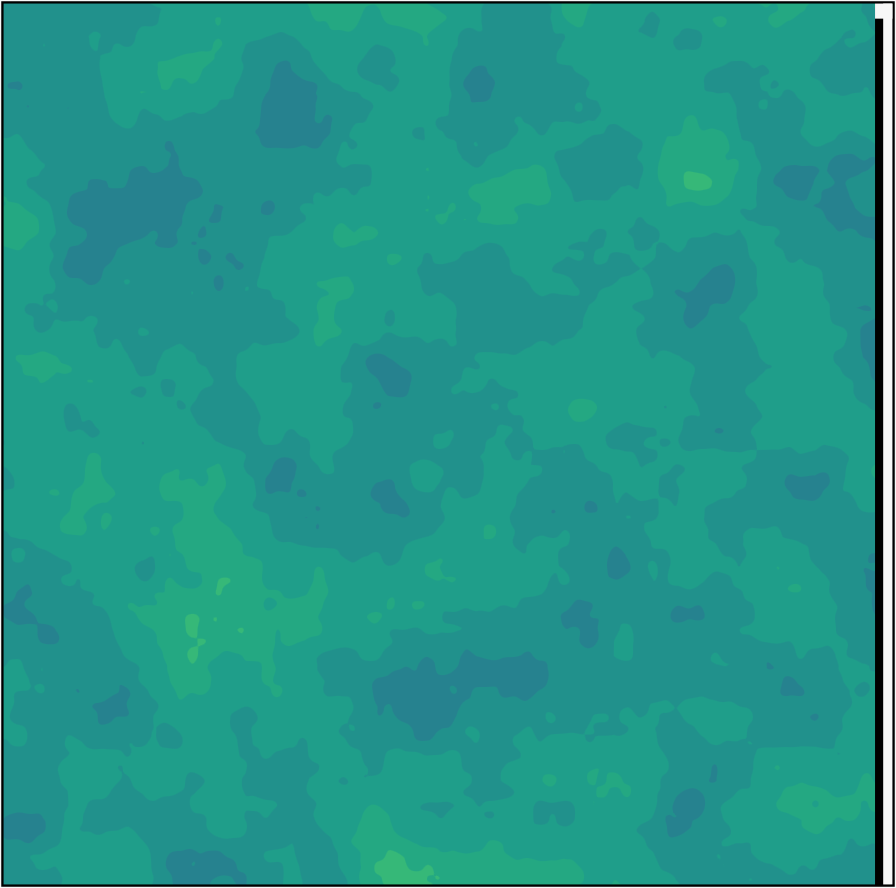
Reproduce this texture procedurally as a Shadertoy shader.

```glsl
// Filled contour map of fractal value noise in five teal bands, framed, with a dark bar at the right.

// Layout, as fractions of the canvas
const float FRAME_OUTER = 0.0014;
const float FRAME_INNER = 0.0040;
const float MAP_RIGHT   = 0.9766;
const float BAR_RIGHT   = 0.9857;
const float BAR_TOP     = 0.9790;

// Height field
const float BASE_CELLS = 9.0;    // coarse noise cells across the canvas
const float GAIN       = 0.55;   // amplitude ratio between octaves
const int   OCTAVES    = 4;
const float SIGMA      = 0.51;   // standard deviation of the summed octaves
const vec4  LEVELS     = vec4(-1.55, -0.10, 1.39, 2.55);  // contours, in sigmas

// Colours
const vec3 DEEP_BLUE  = vec3(0.15, 0.51, 0.56);
const vec3 BLUE_TEAL  = vec3(0.13, 0.57, 0.55);
const vec3 TEAL       = vec3(0.12, 0.62, 0.54);
const vec3 GREEN      = vec3(0.14, 0.66, 0.51);
const vec3 PEAK_GREEN = vec3(0.21, 0.72, 0.47);
const vec3 PAPER      = vec3(0.97);
const vec3 INK        = vec3(0.0);

// Integer hash of a lattice cell
uint hash(ivec2 cell, uint seed) {
    uint h = uint(cell.x) * 0x9E3779B1u ^ uint(cell.y) * 0x85EBCA77u ^ seed * 0xC2B2AE3Du;
    h ^= h >> 16; h *= 0x7FEB352Du;
    h ^= h >> 15; h *= 0x846CA68Bu;
    return h ^ (h >> 16);
}

// Random value in -1..1; each 4x4 block holds 16 shuffled strata, so levels stay balanced
float latticeValue(ivec2 cell, uint seed) {
    uint key = hash(cell >> 2, seed);
    uint k = uint((cell.x & 3) + 4 * (cell.y & 3));
    for (int i = 0; i < 3; i++) {
        k = (k * ((key & 15u) | 1u) + (key >> 4)) & 15u;
        k ^= k >> 2;
        key >>= 8;
    }
    float jitter = float(hash(cell, seed + 17u) >> 8) / 16777216.0;
    return (float(k) + jitter) / 8.0 - 1.0;
}

float valueNoise(vec2 p, uint seed) {
    ivec2 c = ivec2(floor(p));
    vec2 f = fract(p);
    vec2 w = f * f * (3.0 - 2.0 * f);
    float low  = mix(latticeValue(c, seed), latticeValue(c + ivec2(1, 0), seed), w.x);
    float high = mix(latticeValue(c + ivec2(0, 1), seed), latticeValue(c + ivec2(1, 1), seed), w.x);
    return mix(low, high, w.y);
}

// Terrain height in standard deviations
float terrain(vec2 p) {
    float sum = 0.0, amplitude = 1.0;
    p *= BASE_CELLS;
    for (int i = 0; i < OCTAVES; i++) {
        sum += amplitude * valueNoise(p, uint(i) + 5u);
        p = p * 2.0 + vec2(0.37, 0.61);
        amplitude *= GAIN;
    }
    return sum / SIGMA;
}

// Smooth coverage of an axis-aligned box
float box(vec2 uv, vec2 lo, vec2 hi) {
    vec2 inside = min(uv - lo, hi - uv) * iResolution.xy;
    vec2 cover = clamp(inside + 0.5, 0.0, 1.0);
    return cover.x * cover.y;
}

vec3 contourColor(float height) {
    float width = max(fwidth(height), 1e-4);
    vec4 above = clamp((height - LEVELS) / width + 0.5, 0.0, 1.0);
    vec3 color = mix(DEEP_BLUE, BLUE_TEAL, above.x);
    color = mix(color, TEAL, above.y);
    color = mix(color, GREEN, above.z);
    return mix(color, PEAK_GREEN, above.w);
}

void mainImage(out vec4 fragColor, in vec2 fragCoord) {
    vec2 uv = fragCoord / iResolution.xy;
    vec2 inner = vec2(1.0 - FRAME_INNER);
    vec3 bands = contourColor(terrain(fragCoord / iResolution.x));

    // Inked sheet, then the map, the margin and the notch above the bar
    vec3 color = mix(PAPER, INK, box(uv, vec2(FRAME_OUTER), vec2(1.0 - FRAME_OUTER)));
    color = mix(color, bands, box(uv, vec2(FRAME_INNER), vec2(MAP_RIGHT, inner.y)));
    color = mix(color, PAPER, box(uv, vec2(BAR_RIGHT, FRAME_INNER), inner));
    color = mix(color, PAPER, box(uv, vec2(MAP_RIGHT, BAR_TOP), inner));

    fragColor = vec4(color, 1.0);
}
```
